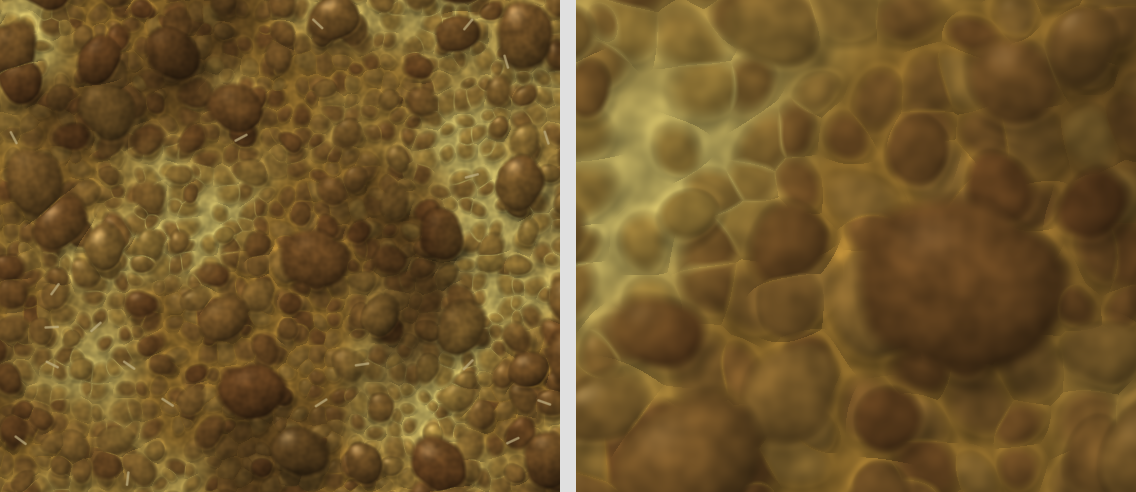
Left: the whole. Right: its middle third, enlarged.
Write a WebGL 1 fragment shader that draws this texture.

```glsl
precision highp float;
uniform vec2 u_resolution;

#define LARGE_SCALE 7.0
#define MEDIUM_SCALE 14.5
#define SMALL_SCALE 27.0
#define WARP 0.007
#define GRAIN 0.16
#define BROWN vec3(0.35, 0.225, 0.105)
#define OLIVE vec3(0.52, 0.42, 0.19)
#define AMBER vec3(0.50, 0.375, 0.15)
#define PALE vec3(0.66, 0.60, 0.33)
#define UMBER vec3(0.27, 0.17, 0.085)
#define LIGHT vec3(-0.30, 0.48, 0.82)

vec2 hash2(vec2 p) {
  vec3 q = fract(p.xyx * vec3(0.1031, 0.1030, 0.0973));
  q += dot(q, q.yzx + 33.33);
  return fract((q.xx + q.yz) * q.zy);
}

float corner(vec2 cell, vec2 offset) {
  float angle = 6.2832 * hash2(cell + 11.0).x;
  return dot(vec2(cos(angle), sin(angle)), offset);
}

float gradientNoise(vec2 p) {
  vec2 i = floor(p), f = fract(p);
  vec2 u = f * f * f * (f * (f * 6.0 - 15.0) + 10.0);
  vec2 e = vec2(1.0, 0.0);
  float low = mix(corner(i, f), corner(i + e.xy, f - e.xy), u.x);
  float high = mix(corner(i + e.yx, f - e.yx), corner(i + e.xx, f - e.xx), u.x);
  return 1.4 * mix(low, high, u.y);
}

// Nearest blister: xy offset in radii, z distance to the rim (1), w random tint.
vec4 blister(vec2 p, float density, vec2 radii, float seed) {
  vec2 cell = floor(p);
  vec4 best = vec4(0.0, 0.0, 9.0, 0.0);
  float second = 9.0;
  for (int j = -1; j <= 1; j++) {
    for (int i = -1; i <= 1; i++) {
      vec2 c = cell + vec2(float(i), float(j));
      vec2 place = hash2(c + seed);
      vec2 kind = hash2(c + seed + 57.0);
      if (kind.x > density) continue;
      vec2 q = p - c - 0.5 - (place - 0.5) * 0.7;
      q /= mix(radii.x, radii.y, kind.y);
      // Stretch along a random axis and taper one end
      float angle = 6.2832 * fract(place.x * 7.3 + kind.y);
      vec2 axis = vec2(cos(angle), sin(angle));
      float along = dot(q, axis);
      q -= axis * along * 0.18;
      float d = length(q);
      d *= 1.0 + 0.12 * along / (d + 0.3);
      if (d < best.z) {
        second = best.z;
        best = vec4(q, d, fract(place.y * 5.7 + kind.x * 3.1));
      } else {
        second = min(second, d);
      }
    }
  }
  best.z = max(best.z, 1.0 - 1.6 * (second - best.z));
  return best;
}

// Lays domed, shaded blisters over the ground, with a pale rim and a low shadow.
vec3 addBlisters(vec3 ground, vec4 b, float tan_, float softness, float relief, float gloss) {
  float body = 1.0 - smoothstep(1.0 - softness, 1.0 + 0.4 * softness, b.z);
  float rim = smoothstep(0.9, 1.1, b.z) * (1.0 - smoothstep(1.1, 1.45, b.z));
  float below = smoothstep(-0.2, 1.0, -b.y + 0.4 * b.x);
  ground *= 1.0 + rim * relief * (0.14 - 0.38 * below);
  vec3 normal = vec3(b.xy, sqrt(max(0.0, 1.0 - b.z * b.z)) + 0.15);
  float lit = max(dot(normalize(normal), normalize(LIGHT)), 0.0);
  vec3 skin = mix(BROWN, OLIVE, clamp(tan_ + (b.w - 0.5) * 0.65, 0.0, 1.0));
  skin *= mix(1.0, 0.52 + 0.62 * lit, relief);
  skin += gloss * vec3(0.36, 0.33, 0.26) * pow(lit, 28.0);
  return mix(ground, skin, body);
}

// Sparse short bright slivers.
float slivers(vec2 p) {
  vec2 cell = floor(p);
  vec2 h = hash2(cell + 301.0);
  vec2 q = fract(p) - 0.35 - 0.3 * h;
  float angle = 6.2832 * fract(h.x * 9.1);
  vec2 axis = vec2(cos(angle), sin(angle));
  float along = dot(q, axis);
  float d = length(q - axis * clamp(along, -0.16, 0.16));
  return step(h.y, 0.07) * (1.0 - smoothstep(0.01, 0.055, d));
}

void main() {
  vec2 uv = gl_FragCoord.xy / u_resolution.y;
  vec2 bend = vec2(gradientNoise(uv * 17.0), gradientNoise(uv * 17.0 + 41.0));
  vec2 p = uv + WARP * bend;

  // Broad patches of pale, amber and dark skin
  float tone = gradientNoise(uv * 2.6 + 3.0) + 0.5 * gradientNoise(uv * 6.5 + 8.0);
  float pale = smoothstep(-0.25, 0.75, tone);
  float dark = smoothstep(0.05, 0.7, gradientNoise(uv * 2.9 + 23.0) - 0.3 * tone);
  float gloss = smoothstep(0.0, 0.5, gradientNoise(uv * 3.3 + 60.0));
  vec3 color = mix(AMBER, PALE, pale);
  color = mix(color, UMBER, 0.45 * dark);

  // Blisters from the smallest up
  vec4 small = blister(p * SMALL_SCALE, 0.92, vec2(0.34, 0.60), 5.0);
  vec4 medium = blister(p * MEDIUM_SCALE, 0.62, vec2(0.25, 0.47), 90.0);
  vec4 large = blister(p * LARGE_SCALE, 0.46, vec2(0.25, 0.43), 170.0);
  color = addBlisters(color, small, 0.42 + 0.5 * pale, 0.5, 0.55, 0.2 * gloss);
  color = addBlisters(color, medium, 0.26 + 0.5 * pale, 0.28, 0.8, 0.5 * gloss);
  color = addBlisters(color, large, 0.14 + 0.35 * pale, 0.16, 1.0, 0.15 + 0.6 * gloss);

  // Mottling, shade and slivers
  float mottle = gradientNoise(uv * 38.0) + 0.6 * gradientNoise(uv * 85.0 + 5.0);
  color *= 1.0 + GRAIN * mottle;
  color *= 1.0 - 0.22 * dark;
  color = mix(color, vec3(0.76, 0.70, 0.52), 0.7 * slivers(uv * 13.0));
  gl_FragColor = vec4(clamp(color, 0.0, 1.0), 1.0);
}
```
